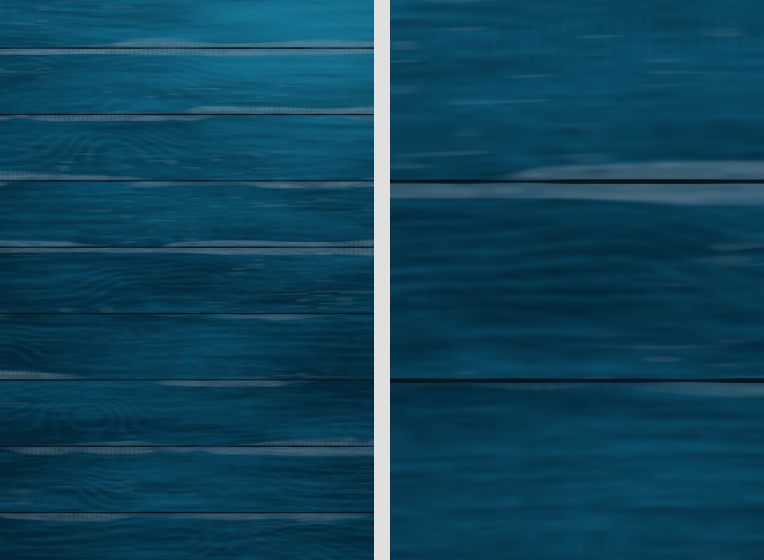
Left: the whole. Right: its middle third, enlarged.
Reproduce this texture procedurally as a WebGL 1 fragment shader.

```glsl
precision highp float;
// Weathered blue painted boards: nine horizontal planks with thin dark seams.
// Stretched noise makes the grain, a warped height field gives rings and knots,
// and paint is rubbed pale along plank edges under a glow from the upper right.
uniform vec2 u_resolution;

const float PITCH = 0.1185;       // plank height, in canvas heights
const float FIRST_SEAM = 0.0859;  // distance of the first seam from the top
const float SEAM_HALF = 0.0011;
const float TAU = 6.2832;

const vec3 DEEP_BLUE = vec3(0.010, 0.150, 0.220);
const vec3 BRIGHT_BLUE = vec3(0.055, 0.385, 0.520);
const vec3 GLOW_TEAL = vec3(0.10, 0.51, 0.63);
const vec3 WORN_GREY = vec3(0.36, 0.48, 0.56);
const vec3 SEAM_DARK = vec3(0.010, 0.075, 0.115);

float hash(vec2 p) {
  vec3 q = fract(vec3(p.xyx) * 0.1031);
  q += dot(q, q.yzx + 33.33);
  return fract((q.x + q.y) * q.z);
}

float noise(vec2 p) {
  vec2 i = floor(p);
  vec2 f = fract(p);
  f = f * f * (3.0 - 2.0 * f);
  float low = mix(hash(i), hash(i + vec2(1.0, 0.0)), f.x);
  float high = mix(hash(i + vec2(0.0, 1.0)), hash(i + vec2(1.0, 1.0)), f.x);
  return mix(low, high, f.y);
}

float fbm(vec2 p) {
  float sum = 0.0;
  float amp = 0.5;
  for (int i = 0; i < 4; i++) {
    sum += amp * noise(p);
    p = p * 2.03 + 17.7;
    amp *= 0.5;
  }
  return sum / 0.9375;
}

// Growth rings: contours of a height field raised around two knots per plank
float rings(float x, float v, float row) {
  float field = 8.0 * v + 3.2 * fbm(vec2(x * 3.2 + row * 13.1, v * 1.3 + row * 7.0));
  for (int k = 0; k < 2; k++) {
    vec2 seed = vec2(row + 3.0, float(k) * 5.0 + 11.0);
    vec2 knot = vec2(0.7 * hash(seed), 0.25 + 0.5 * hash(seed + 40.0));
    vec2 d = (vec2(x, v) - knot) * vec2(mix(9.0, 18.0, hash(seed + 80.0)), 2.6);
    field += 2.6 * exp(-dot(d, d));
  }
  return 0.5 + 0.5 * sin(TAU * field);
}

// Bare wood along one edge; depth is the distance from it in plank heights
float edgeWear(float x, float depth, float seed, float grain) {
  float along = smoothstep(0.42, 0.62, fbm(vec2(x * 3.2 + seed * 9.7, seed)));
  float reach = 0.03 + 0.10 * along * (0.45 + 1.1 * grain);
  return (0.12 + 0.88 * along) * (1.0 - smoothstep(0.65 * reach, reach, depth));
}

// Brightness of the scene: falls downward and towards the sides
float lighting(vec2 uv) {
  float side = abs(uv.x - 0.52) * 2.0;
  return 0.22 + 0.40 * uv.y - 0.13 * side * side;
}

void main() {
  vec2 p = gl_FragCoord.xy / u_resolution.y;
  vec2 uv = gl_FragCoord.xy / u_resolution;
  float pixel = 1.0 / u_resolution.y;

  // Plank index and position within it, from the top edge (0) to the lower (1)
  float t = (1.0 - p.y - FIRST_SEAM) / PITCH + 1.0;
  float row = floor(t);
  float v = fract(t);
  float shift = row * 23.0;

  // Grain from short fibres to broad stains, following a gentle sway
  float sway = p.y + 0.012 * noise(vec2(p.x * 5.0 + shift, row * 3.0));
  float fibre = noise(vec2(p.x * 75.0 + shift, sway * 310.0));
  float fine = noise(vec2(p.x * 18.0 + shift, sway * 250.0));
  float streak = noise(vec2(p.x * 7.0 + shift, sway * 105.0));
  float broad = fbm(vec2(p.x * 3.5 + shift, v * 2.6 + row * 9.0));
  float ring = rings(p.x, v, row);
  float ringMask = smoothstep(0.3, 0.7, noise(vec2(p.x * 5.0 + shift, v * 2.0 + 50.0)));

  // Faint upright saw marks in patches
  float sawMask = smoothstep(0.55, 0.8, noise(vec2(p.x * 6.0 + shift, v * 3.5 + 90.0)));
  float saw = sin(TAU * p.x * 120.0) * sawMask;

  // Painted surface
  vec2 glowOffset = (uv - vec2(0.88, 0.97)) * vec2(1.9, 5.0);
  float glow = exp(-dot(glowOffset, glowOffset));
  float tone = lighting(uv) + 0.10 * (hash(vec2(row, 71.0)) - 0.5);
  tone += 0.14 * (fibre - 0.5) + 0.20 * (fine - 0.5) + 0.20 * (streak - 0.5);
  tone += 0.62 * (broad - 0.5) + 0.02 * saw;
  tone += (ring * ring - 0.38) * mix(0.03, 0.16, ringMask);
  vec3 color = mix(DEEP_BLUE, BRIGHT_BLUE, clamp(tone, 0.0, 1.25));
  color = mix(color, GLOW_TEAL, glow * (0.50 + 0.35 * streak));

  // Rubbed edges and thin pale scratches
  float wear = edgeWear(p.x, v, row * 2.0 + 5.0, streak);
  wear = max(wear, edgeWear(p.x, 1.0 - v, row * 2.0 + 30.0, streak));
  wear *= 0.38 + 0.30 * fine + 0.22 * fibre + 0.08 * saw;
  float scratch = smoothstep(0.70, 0.95, noise(vec2(p.x * 26.0 + shift, sway * 270.0 + 60.0)));
  scratch *= smoothstep(0.5, 0.75, noise(vec2(p.x * 4.0 + shift, v * 3.0 + 130.0)));
  color = mix(color, WORN_GREY * (0.75 + 0.30 * uv.y), clamp(wear + 0.28 * scratch, 0.0, 0.85));

  // Seams with a soft shadow and an uneven line
  float gap = min(v, 1.0 - v) * PITCH;
  float seamNoise = noise(vec2(p.x * 30.0, floor(t + 0.5) * 3.0));
  float halfWidth = SEAM_HALF * (0.7 + 0.6 * seamNoise);
  color *= 1.0 - 0.22 * exp(-gap / 0.002);
  float seam = 1.0 - smoothstep(halfWidth - 0.7 * pixel, halfWidth + 0.7 * pixel, gap);
  color = mix(color, SEAM_DARK, seam * (0.80 + 0.20 * seamNoise));

  gl_FragColor = vec4(color, 1.0);
}
```
